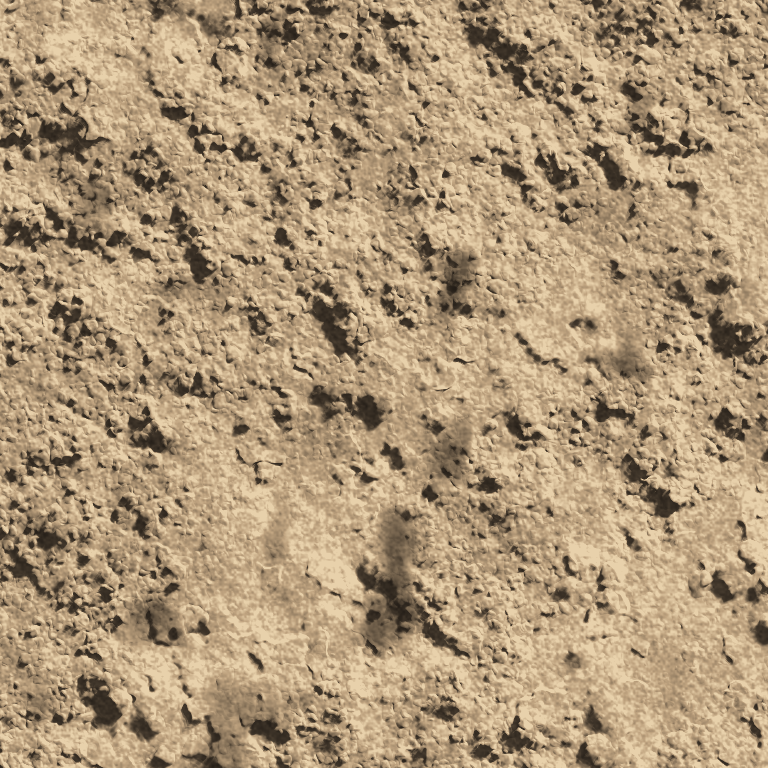
Write a WebGL 1 fragment shader that draws this texture.

```glsl
precision highp float;
// Dry sandy ground with crumbly clods, smooth drifts and craggy lumps.
// A height field of noise, domes and broken steps is lit by a low sun from
// the upper right, with short soft shadows, then coloured by a sand ramp.
uniform vec2 u_resolution;

const vec2 SUN_DIR = vec2(0.64, 0.77);
const float SUN_SLOPE = 0.62;
const vec3 SHADE = vec3(0.14, 0.115, 0.09);
const vec3 SAND = vec3(0.75, 0.64, 0.50);
const vec3 PALE = vec3(0.91, 0.82, 0.67);

float hash(vec2 p) {
  return fract(sin(dot(p, vec2(127.1, 311.7))) * 43758.5453);
}

float noise(vec2 p) {
  vec2 cell = floor(p);
  vec2 f = fract(p);
  f = f * f * (3.0 - 2.0 * f);
  float low = mix(hash(cell), hash(cell + vec2(1.0, 0.0)), f.x);
  float high = mix(hash(cell + vec2(0.0, 1.0)), hash(cell + 1.0), f.x);
  return mix(low, high, f.y);
}

// Turns and shifts the plane so that stacked noises do not line up.
vec2 turn(vec2 p) {
  return mat2(0.8, 0.6, -0.6, 0.8) * p + vec2(7.3, 3.1);
}

// Offset in -0.5..0.5 on both axes.
vec2 wobble(vec2 p) {
  return vec2(noise(p), noise(turn(p) + 19.0)) - 0.5;
}

// Where the ground is crumbly (1) or a smooth drift (0); patches run diagonally.
float roughness(vec2 p) {
  vec2 q = vec2(p.x + p.y, p.y - p.x) * vec2(2.4, 4.2);
  float n = 0.65 * noise(q + 4.7) + 0.35 * noise(turn(q * 2.7));
  return smoothstep(0.27, 0.62, n);
}

// Octaves whose slope stays even; fine ones fade on smooth ground.
float relief(vec2 p, float rough) {
  float sum = 0.0;
  float freq = 9.0;
  vec2 q = turn(p * freq);
  for (int i = 0; i < 6; i++) {
    float keep = i < 2 ? 1.0 : mix(0.6, 1.35, rough);
    sum += noise(q) * keep * 0.45 / freq;
    q = turn(q * 2.0);
    freq *= 2.0;
  }
  return sum;
}

// Scattered rounded lumps of random size, highest one wins.
float clods(vec2 p, float freq, float density) {
  vec2 q = p * freq;
  vec2 cell = floor(q);
  float top = 0.0;
  for (int y = -1; y <= 1; y++) {
    for (int x = -1; x <= 1; x++) {
      vec2 id = cell + vec2(float(x), float(y));
      float pick = hash(id + 31.7);
      vec2 center = id + vec2(hash(id), hash(id + 17.3));
      float radius = 0.3 + 0.4 * fract(pick * 13.7);
      float d = length(q - center) / radius;
      top = max(top, radius * max(1.0 - d * d, 0.0) * step(pick, density));
    }
  }
  return top * 0.8 / freq;
}

// Short broken steps, cut up so that no edge runs on for long.
float steps(vec2 p, float freq, float rise) {
  float n = 0.65 * noise(p * freq) + 0.35 * noise(turn(p * freq * 2.6));
  float place = smoothstep(0.45, 0.75, noise(turn(p * freq * 0.8)));
  return smoothstep(0.48, 0.62, n) * place * rise;
}

float height(vec2 p, float rough) {
  vec2 fine = wobble(p * 130.0) * 0.007;
  vec2 broken = p + wobble(p * 48.0) * 0.014 + fine;
  float crag = mix(0.3, 1.1, noise(turn(broken * 75.0)));
  float h = relief(p, rough);
  h += clods(broken, 24.0, 0.20) * crag;
  h += clods(p + fine, 64.0, 0.4) * rough;
  h += clods(p + fine + 0.37, 110.0, 0.4) * mix(0.35, 1.0, rough);
  h += steps(broken, 14.0, 0.013);
  h += steps(broken + 3.1, 31.0, 0.007);
  return h;
}

// How deeply the sun is blocked; the penumbra widens with distance.
float castShadow(vec2 p, float ground, float rough) {
  float shadow = 0.0;
  float reach = 0.0025;
  for (int i = 0; i < 8; i++) {
    float h = height(p + SUN_DIR * reach, rough);
    float block = h - ground - SUN_SLOPE * reach;
    shadow = max(shadow, block / (0.0025 + 0.4 * reach));
    reach *= 1.36;
  }
  return smoothstep(0.0, 1.0, shadow);
}

// Soft dark hollows, streaked downwards.
float hollows(vec2 p) {
  vec2 q = p + wobble(p * 30.0) * 0.03;
  float n = noise(q * vec2(13.0, 9.0) + 5.3);
  float streak = noise(p * vec2(85.0, 16.0));
  return smoothstep(0.80, 1.0, n) * mix(0.5, 1.0, streak);
}

vec3 soil(float tone) {
  vec3 dark = mix(SHADE, SAND, clamp(tone / 0.8, 0.0, 1.0));
  return mix(dark, PALE, clamp((tone - 0.8) / 0.2, 0.0, 1.0));
}

void main() {
  vec2 p = gl_FragCoord.xy / u_resolution.y;
  float rough = roughness(p);
  float ground = height(p, rough);

  // Sunlit slope, compressed so that steep faces do not clip.
  float gap = 0.0015;
  float slope = (ground - height(p + SUN_DIR * gap, rough)) / gap;
  float light = 0.25 * slope / (1.0 + 0.6 * abs(slope));

  // Broad colour patches and fine sand grain.
  float patches = noise(p * 6.0 + 11.0) + noise(turn(p * 17.0)) - 1.0;
  float grain = noise(p * 310.0) + noise(turn(p * 190.0)) - 1.0;
  float tone = 0.81 + light + 0.10 * patches + 0.14 * grain;
  tone -= 0.09 * (rough - 0.5);
  tone *= mix(1.0, 0.17, castShadow(p, ground, rough));
  tone *= 1.0 - 0.7 * hollows(p);

  gl_FragColor = vec4(soil(tone + 0.06 * grain), 1.0);
}
```
